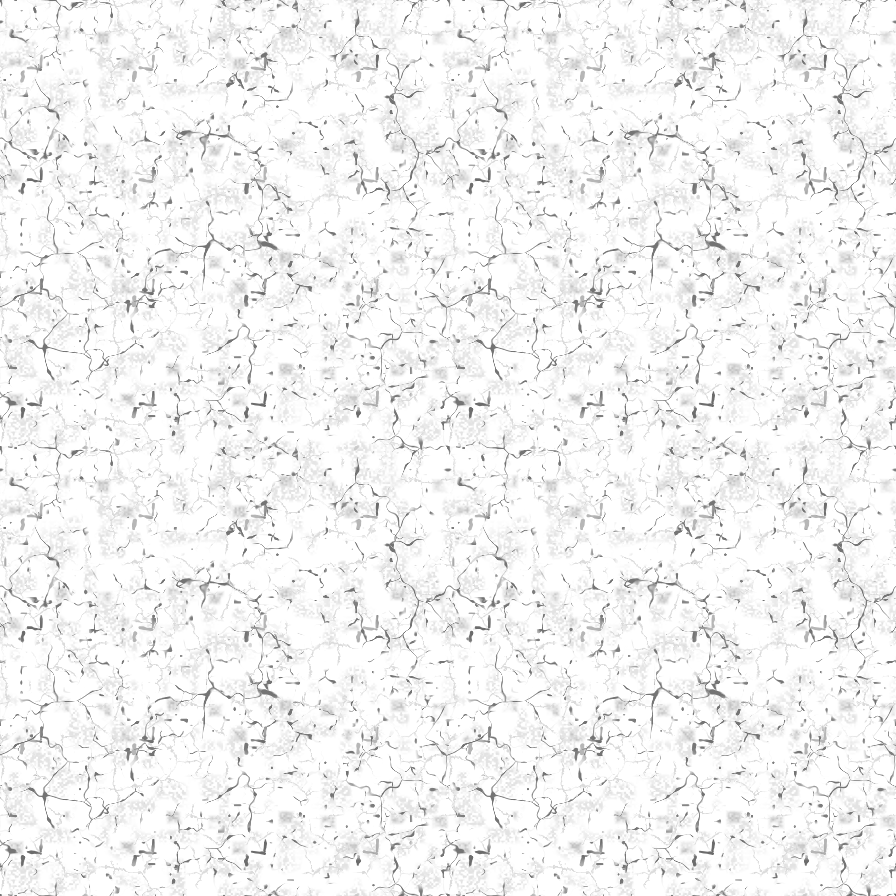
Reproduce this texture procedurally as a Shadertoy shader.

```glsl
const vec3 PAPER = vec3(1.0);
const vec3 INK = vec3(0.36);
const float TILES = 2.0;   // large crack pattern, repeats per side
const float MOTIFS = 4.0;  // small marks, repeats per side of a tile

vec2 hash2(vec2 p) {
    return fract(sin(vec2(dot(p, vec2(127.1, 311.7)), dot(p, vec2(269.5, 183.3)))) * 43758.5453);
}

// Value noise over the unit square that wraps after `period` cells
float noise(vec2 p, float period, float seed) {
    p *= period;
    vec2 i = floor(p), f = fract(p);
    f = f * f * (3.0 - 2.0 * f);
    vec2 e = vec2(1.0, 0.0);
    float a = hash2(mod(i, period) + seed).x;
    float b = hash2(mod(i + e.xy, period) + seed).x;
    float c = hash2(mod(i + e.yx, period) + seed).x;
    float d = hash2(mod(i + e.xx, period) + seed).x;
    return mix(mix(a, b, f.x), mix(c, d, f.x), f.y);
}

vec2 cellPoint(vec2 cell, float period, float seed) {
    return 0.1 + 0.8 * hash2(mod(cell, period) + seed);
}

// Distance to the nearest border between wrapping Voronoi cells
float cellBorder(vec2 p, float period, float seed) {
    p *= period;
    vec2 base = floor(p), f = fract(p), nearest = vec2(8.0), home = vec2(0.0);
    for (int y = -1; y <= 1; y++)
    for (int x = -1; x <= 1; x++) {
        vec2 g = vec2(x, y);
        vec2 r = g + cellPoint(base + g, period, seed) - f;
        if (dot(r, r) < dot(nearest, nearest)) { nearest = r; home = g; }
    }
    float border = 8.0;
    for (int y = -2; y <= 2; y++)
    for (int x = -2; x <= 2; x++) {
        vec2 g = home + vec2(x, y);
        vec2 r = g + cellPoint(base + g, period, seed) - f;
        vec2 gap = r - nearest;
        if (dot(gap, gap) > 1e-5) border = min(border, dot(0.5 * (r + nearest), normalize(gap)));
    }
    return border / period;
}

// Coverage of a line, fading when it is thinner than a pixel
float stroke(float dist, float halfWidth, float px) {
    return clamp(min((halfWidth - dist) / px + 0.5, 2.0 * halfWidth / px), 0.0, 1.0);
}

float segment(vec2 p, vec2 a, vec2 b) {
    vec2 ab = b - a;
    return length(p - a - ab * clamp(dot(p - a, ab) / dot(ab, ab), 0.0, 1.0));
}

// Wavering crack lines with beads along them
float cracks(vec2 p, float cells, float seed, float halfWidth, float px) {
    float ripple = cells * 5.0;
    vec2 bend = vec2(noise(p, ripple, seed + 3.0), noise(p, ripple, seed + 9.0)) - 0.5;
    float bead = pow(noise(p, 88.0, seed + 5.0), 4.0);
    return stroke(cellBorder(p + bend * 0.2 / cells, cells, seed), halfWidth * (0.5 + 3.0 * bead), px);
}

// Breaks lines into dashes; `amount` 0 leaves them whole
float dashes(vec2 p, float amount, float seed) {
    return mix(1.0, smoothstep(0.46, 0.60, noise(p, 88.0, seed)), amount);
}

// Soft patches in one motif
float smudges(vec2 m) {
    const vec2 centers[3] = vec2[3](vec2(0.555, 0.70), vec2(0.14, 0.43), vec2(0.93, 0.66));
    float sum = 0.0;
    for (int i = 0; i < 3; i++) {
        vec2 q = abs(fract(m - centers[i] + 0.5) - 0.5);
        sum += 1.0 - smoothstep(0.03, 0.085, max(q.x, q.y * 1.15));
    }
    return min(sum, 1.0);
}

// Broken corner mark in one motif
float cornerMark(vec2 m, float ragged, float px) {
    float thin = min(segment(m, vec2(0.37, 0.50), vec2(0.365, 0.40)),
                     segment(m, vec2(0.25, 0.395), vec2(0.36, 0.38)));
    float thick = segment(m, vec2(0.205, 0.35), vec2(0.195, 0.28));
    return max(stroke(thin, 0.011 * ragged, px), stroke(thick, 0.016 * ragged, px));
}

void mainImage(out vec4 fragColor, in vec2 fragCoord) {
    vec2 tile = fragCoord / iResolution.xy * TILES;
    vec2 motif = fract(tile * MOTIFS);
    float px = TILES / iResolution.y;
    float grain = noise(tile, 230.0, 21.0);

    // Long cracks, mostly dashed
    float longArea = smoothstep(0.50, 0.62, noise(tile, 10.0, 31.0));
    float broken = smoothstep(0.40, 0.65, noise(tile, 9.0, 37.0));
    float dark = 0.85 * cracks(tile, 9.0, 2.0, 0.0016, px) * longArea * dashes(tile, broken, 41.0);

    // Short dashed cracks
    float shortArea = smoothstep(0.42, 0.62, noise(tile, 23.0, 47.0));
    dark = max(dark, 0.85 * cracks(tile, 15.0, 13.0, 0.0017, px) * shortArea * dashes(tile, 0.92, 53.0));

    // Corner marks and scattered specks
    float ragged = 0.45 + 1.1 * noise(tile, 128.0, 59.0);
    float markFade = 0.45 + 0.45 * smoothstep(0.3, 0.7, noise(tile, 30.0, 61.0));
    dark = max(dark, markFade * cornerMark(motif, ragged, px * MOTIFS));
    float speck = smoothstep(0.84, 0.94, noise(tile, 84.0, 67.0));
    dark = max(dark, 0.8 * speck * smoothstep(0.5, 0.7, noise(tile, 34.0, 71.0)));

    // Hairlines, smudges and faint blotches
    float hair = cracks(motif, 4.0, 17.0, 0.008, px * MOTIFS);
    float pale = 0.22 * hair * smoothstep(0.35, 0.65, noise(tile, 32.0, 73.0));
    float worn = smoothstep(0.15, 0.65, noise(tile, 44.0, 79.0));
    pale = max(pale, 0.40 * smudges(motif) * worn * (0.3 + 0.7 * grain));
    float blotch = smoothstep(0.50, 0.80, noise(tile, 30.0, 83.0));
    pale = max(pale, 0.17 * blotch * smoothstep(0.2, 0.8, grain));

    fragColor = vec4(mix(PAPER, INK, max(dark, pale)), 1.0);
}
```
